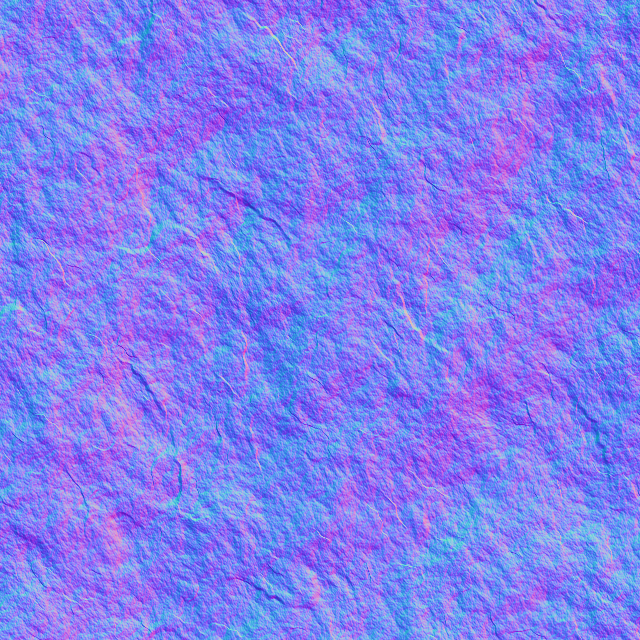
Give the GLSL for this texture map, as a three.js fragment shader.

```glsl
// Tangent-space normal map of rough, chipped rock.
// A height field is summed from broad swells, slanted grit and broken ledges;
// its slope, by central differences, is packed into red, green and blue.

varying vec2 vUv;

const int   OCTAVES      = 8;
const int   BROAD_OCTAVES = 3;     // these lean up to the right, finer ones down
const float BASE_FREQ    = 2.4;    // cells across the canvas, coarsest octave
const float BASE_SLOPE   = 0.11;   // steepness of the coarsest octave
const float SLOPE_GAIN   = 1.14;   // steepness growth per octave
const float CHIP         = 0.2;    // 0 = round bumps, 0.5 = flats with steep chips
const vec2  BROAD_NORMAL = vec2(0.766, -0.643);
const vec2  GRIT_NORMAL  = vec2(0.906, 0.423);
const float BROAD_STRETCH = 1.35;
const float GRIT_STRETCH = 1.35;
const float WARP_FREQ    = 7.0;
const float WARP_SIZE    = 0.010;
const float JAG_FREQ     = 55.0;
const float JAG_SIZE     = 0.008;
const float LEDGE_FREQ   = 5.0;
const float LEDGE_RISE   = 0.0045; // height of a ledge
const float LEDGE_WIDTH  = 0.022;  // softness of a ledge, in noise units
const vec2  LEDGE_NORMAL = vec2(0.85, 0.53);
const float SAMPLE_STEP  = 0.0005; // half width of the slope sample
const float BLUE_LOSS    = 0.96;   // shortening of normals by unresolved grit

// Sine-free hash giving two values in -1..1
vec2 hash2(vec2 cell) {
  vec3 q = fract(cell.xyx * vec3(0.1031, 0.1030, 0.0973));
  q += dot(q, q.yzx + 33.33);
  return fract((q.xx + q.yz) * q.zy) * 2.0 - 1.0;
}

float cornerSlope(vec2 cell, vec2 offset) {
  return dot(normalize(hash2(cell) + 0.0001), offset);
}

// Gradient noise with a quintic fade
float gradientNoise(vec2 p) {
  vec2 cell = floor(p);
  vec2 f = p - cell;
  vec2 fade = f * f * f * (f * (f * 6.0 - 15.0) + 10.0);
  vec2 e = vec2(1.0, 0.0);
  float low  = mix(cornerSlope(cell, f), cornerSlope(cell + e, f - e), fade.x);
  float high = mix(cornerSlope(cell + e.yx, f - e.yx),
                   cornerSlope(cell + 1.0, f - 1.0), fade.x);
  return mix(low, high, fade.y);
}

// Noise folded at zero so that one side is steeper than the other
float chippedNoise(vec2 p) {
  float n = gradientNoise(p);
  return mix(n, -sqrt(n * n + 0.0005), CHIP);
}

// Coordinates across and along a direction, with features drawn out along it
vec2 stretched(vec2 p, vec2 across, float stretch) {
  vec2 q = vec2(dot(p, across), dot(p, vec2(across.y, -across.x)));
  return q * vec2(sqrt(stretch), inversesqrt(stretch));
}

// Bumps and grain from slab size down to grit
float grainHeight(vec2 p) {
  vec2 broad = stretched(p, BROAD_NORMAL, BROAD_STRETCH);
  vec2 grit = stretched(p, GRIT_NORMAL, GRIT_STRETCH);
  mat2 turn = mat2(0.8, 0.6, -0.6, 0.8);
  float height = 0.0;
  float freq = BASE_FREQ;
  float slope = BASE_SLOPE;
  for (int i = 0; i < OCTAVES; i++) {
    vec2 q = i < BROAD_OCTAVES ? broad : grit;
    height += chippedNoise(q * freq + 17.3 * float(i + 3)) * slope / freq;
    broad = turn * broad;
    grit = turn * grit;
    freq *= 2.0;
    slope *= SLOPE_GAIN;
  }
  return height;
}

// Steps along contour lines of stretched noise, broken up by a mask
float ledgeHeight(vec2 p) {
  vec2 q = stretched(p, LEDGE_NORMAL, 2.0);
  float height = 0.0;
  float scale = 1.0;
  for (int i = 0; i < 3; i++) {
    float shift = 41.7 * float(i + 1);
    float contour = gradientNoise(q * LEDGE_FREQ * scale + shift);
    float mask = smoothstep(0.0, 0.3, gradientNoise(p * 7.0 * scale + shift * 1.7));
    float ledge = smoothstep(-LEDGE_WIDTH, LEDGE_WIDTH, contour) - 0.5;
    height += ledge * mask * LEDGE_RISE / scale;
    scale *= 1.8;
  }
  return height;
}

float rockHeight(vec2 p) {
  vec2 bend = vec2(gradientNoise(p * WARP_FREQ + 5.2),
                   gradientNoise(p * WARP_FREQ + 91.4));
  vec2 jag = vec2(gradientNoise(p * JAG_FREQ + 63.1),
                  gradientNoise(p * JAG_FREQ + 12.9));
  vec2 bent = p + bend * WARP_SIZE;
  return grainHeight(bent) + ledgeHeight(bent + jag * JAG_SIZE);
}

void main() {
  vec2 p = vUv + 2.0;
  vec2 e = vec2(SAMPLE_STEP, 0.0);
  vec2 slope = vec2(rockHeight(p + e) - rockHeight(p - e),
                    rockHeight(p + e.yx) - rockHeight(p - e.yx)) / (2.0 * SAMPLE_STEP);
  vec3 normal = normalize(vec3(-slope, 1.0));
  normal.z *= BLUE_LOSS;
  gl_FragColor = vec4(normal * 0.5 + 0.5, 1.0);
}
```
